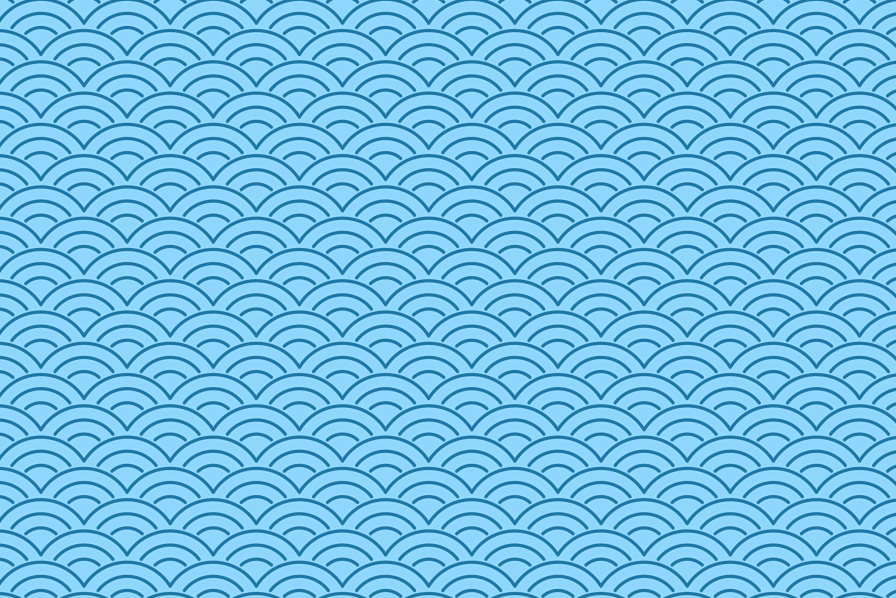
Give the GLSL for this pattern, as a Shadertoy shader.

```glsl
// Seigaiha waves: staggered rows of three concentric round-capped arcs on sky blue.

const vec3 SKY  = vec3(0.56, 0.84, 0.99);
const vec3 GLOW = vec3(0.58, 0.86, 1.00);
const vec3 INK  = vec3(0.11, 0.46, 0.64);

// All lengths are fractions of the canvas height.
const float PERIOD     = 0.1441;              // crest to crest along a row
const float ROW_STEP   = 0.0523;              // crest to crest between rows
const vec2  ANCHOR     = vec2(0.0684, 1.0012); // one crest of the top row
const float RADIUS     = 0.0848;              // outer arc
const float RING_GAP   = 0.0236;              // spacing of the concentric arcs
const float HALF_LINE  = 0.0027;

// Distance to the upper arc of a circle at the origin, ending at x = +-reach.
float arcDistance(vec2 p, float radius, float reach) {
    p.x = abs(p.x);
    vec2 tip = vec2(reach, sqrt(radius * radius - reach * reach));
    bool insideSpan = p.x * tip.y < p.y * tip.x;
    return insideSpan ? abs(length(p) - radius) : length(p - tip);
}

// Distance to the three arcs of one wave whose crest is at the origin.
float waveDistance(vec2 p) {
    p.y += RADIUS;
    float outer  = arcDistance(p, RADIUS, 0.5 * PERIOD);
    float middle = arcDistance(p, RADIUS - RING_GAP, 0.0484);
    float inner  = arcDistance(p, RADIUS - 2.0 * RING_GAP, 0.0252);
    return min(outer, min(middle, inner));
}

// Distance to the nearest line, checking each row that can reach the point.
float patternDistance(vec2 p) {
    vec2 q = p - ANCHOR;
    float nearestRow = floor(-q.y / ROW_STEP);
    float d = 1.0;
    for (int i = -2; i <= 1; i++) {
        float row = nearestRow + float(i);
        float x = q.x - 0.5 * PERIOD * mod(row, 2.0);
        x -= PERIOD * floor(x / PERIOD + 0.5);
        d = min(d, waveDistance(vec2(x, q.y + row * ROW_STEP)));
    }
    return d;
}

void mainImage(out vec4 fragColor, in vec2 fragCoord) {
    vec2 p = fragCoord / iResolution.y;
    float soft = 0.75 / iResolution.y;
    float edge = patternDistance(p) - HALF_LINE;

    // Faint light rim beside each line, then the line itself.
    float rim = 1.0 - smoothstep(0.0018, 0.0042, edge);
    vec3 color = mix(SKY, GLOW, rim);
    color = mix(color, INK, 1.0 - smoothstep(-soft, soft, edge));

    fragColor = vec4(color, 1.0);
}
```
